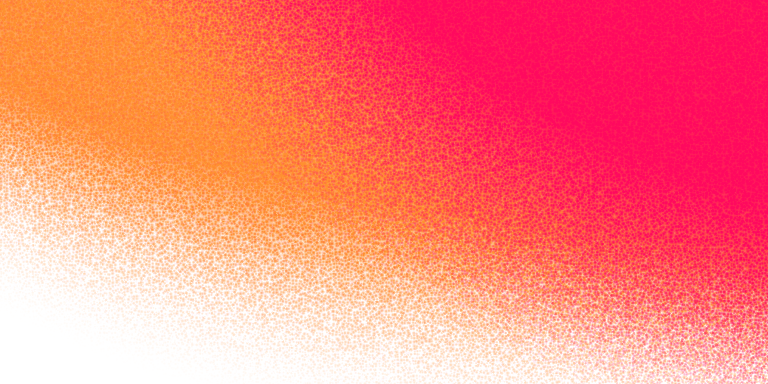
Write a WebGL 2 fragment shader that draws this background.

```glsl
#version 300 es
precision highp float;
// Finely grained gradient: white in the lower left, an orange band, hot pink in the upper right.

uniform vec2 u_resolution;
out vec4 fragColor;

const vec3 WHITE  = vec3(1.0, 1.0, 1.0);
const vec3 ORANGE = vec3(1.0, 0.565, 0.19);
const vec3 PINK   = vec3(1.0, 0.035, 0.37);

// Edge curves: height = base + amplitude * exp(-decay * x)
const vec3 ORANGE_EDGE = vec3(0.10, 0.51, 0.95);
const vec3 PINK_EDGE   = vec3(0.08, 2.55, 1.35);
const vec2 ORANGE_FADE = vec2(-0.44, 0.23);
const vec2 PINK_FADE   = vec2(-0.41, 0.31);
const float ORANGE_CURVE = 1.7;    // above 1 thins the lower tail of the orange

const float GRAIN_CELLS    = 124.0; // grain cells per canvas height
const float GRAIN_JITTER   = 0.9;
const float GRAIN_RANDOM   = 0.35;  // random dot size against even dot size
const float GRAIN_MEAN     = 0.46;
const float GRAIN_SPREAD   = 0.175;
const float GRAIN_CONTRAST = 0.33;
const float STRAY_DOTS     = 0.03;  // share kept for stray dots in flat areas

vec3 hash3(vec2 cell) {
  vec3 q = fract(cell.xyx * vec3(0.1031, 0.1030, 0.0973));
  q += dot(q, q.yxz + 33.33);
  return fract((q.xxy + q.yzz) * q.zyx);
}

// Cellular noise with zero mean and unit spread, high at the centre of each dot
float grainNoise(vec2 p) {
  vec2 cell = floor(p);
  float nearest = 8.0;
  float dotRandom = 0.0;
  for (int y = -1; y <= 1; y++) {
    for (int x = -1; x <= 1; x++) {
      vec2 neighbour = cell + vec2(x, y);
      vec3 rnd = hash3(neighbour);
      vec2 offset = neighbour + 0.5 + GRAIN_JITTER * (rnd.xy - 0.5) - p;
      float d2 = dot(offset, offset);
      if (d2 < nearest) {
        nearest = d2;
        dotRandom = rnd.z;
      }
    }
  }
  float level = mix(1.0 - exp(-3.5 * nearest), dotRandom, GRAIN_RANDOM);
  return (GRAIN_MEAN - level) / GRAIN_SPREAD;
}

// Adds grain that is strongest at half coverage and fades in flat areas
float grainy(float coverage, float noise) {
  float strength = GRAIN_CONTRAST * sqrt(coverage * (1.0 - coverage));
  return clamp(coverage + strength * noise, 0.0, 1.0);
}

void main() {
  vec2 p = gl_FragCoord.xy / u_resolution.y;

  // Orange coverage over white, measured by height above its edge
  float orangeHeight = p.y - ORANGE_EDGE.x - ORANGE_EDGE.y * exp(-ORANGE_EDGE.z * p.x);
  float orange = pow(smoothstep(ORANGE_FADE.x, ORANGE_FADE.y, orangeHeight), ORANGE_CURVE);

  // Pink coverage, measured by distance across its steeper edge
  float pinkCurve = PINK_EDGE.y * exp(-PINK_EDGE.z * p.x);
  float pinkDistance = (p.y - PINK_EDGE.x - pinkCurve) / length(vec2(1.0, PINK_EDGE.z * pinkCurve));
  float pink = smoothstep(PINK_FADE.x, PINK_FADE.y, pinkDistance);

  // Keep a few stray dots where the colour is flat
  pink = clamp(pink, STRAY_DOTS * orange, 1.0 - STRAY_DOTS);
  orange = min(orange, 1.0 - STRAY_DOTS);

  // Each layer has its own grain
  vec2 grain = p * GRAIN_CELLS;
  vec3 color = mix(WHITE, ORANGE, grainy(orange, grainNoise(grain)));
  color = mix(color, PINK, grainy(pink, grainNoise(grain + vec2(317.4, 151.7))));
  fragColor = vec4(color, 1.0);
}
```
